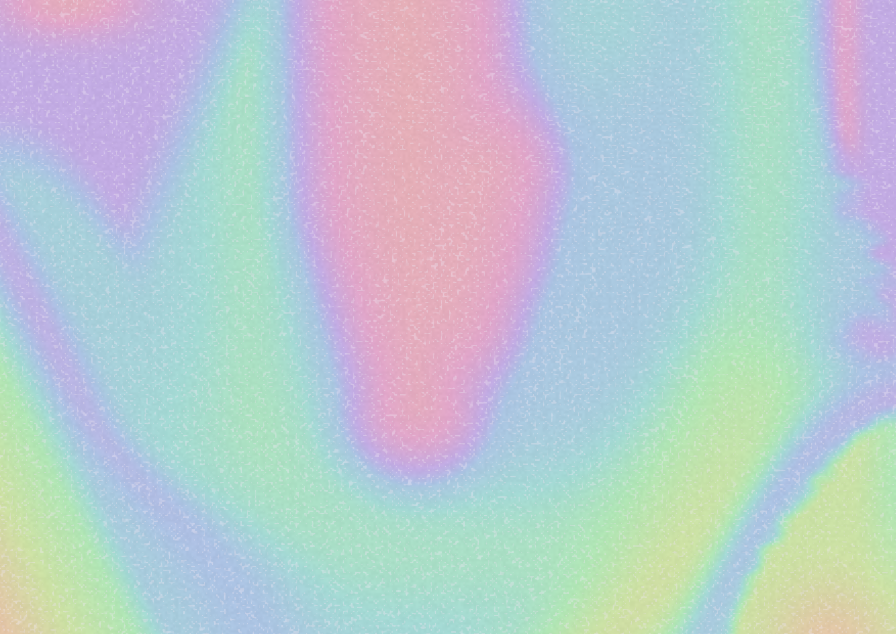
Write a WebGL 2 fragment shader that draws this background.

```glsl
#version 300 es
precision highp float;
// Grainy holographic pastel: one scalar "heat" field is shaped by a finger,
// a U-shaped crest and several curved bands, then read through a colour ramp
// from salmon over violet, blue and teal to yellow. Fine speckle lies on top.
uniform vec2 u_resolution;
out vec4 outColor;

float hash(vec2 p) {
  return fract(sin(dot(p, vec2(127.1, 311.7))) * 43758.5453);
}

float noise(vec2 p) {
  vec2 i = floor(p), f = fract(p);
  f = f * f * (3.0 - 2.0 * f);
  return mix(mix(hash(i), hash(i + vec2(1, 0)), f.x),
             mix(hash(i + vec2(0, 1)), hash(i + vec2(1, 1)), f.x), f.y);
}

float bell(float x, float width) {
  return exp(-x * x / (width * width));
}

// Distance to a capsule whose radius swells from r0 at a to r1 along b
float capsule(vec2 p, vec2 a, vec2 b, float r0, float r1) {
  vec2 ab = b - a;
  float h = clamp(dot(p - a, ab) / dot(ab, ab), 0.0, 1.0);
  return length(p - a - ab * h) - mix(r0, r1, smoothstep(0.0, 0.45, h));
}

float smoothMin(float a, float b, float k) {
  float h = max(k - abs(a - b), 0.0) / k;
  return min(a, b) - h * h * k * 0.25;
}

vec3 ramp(float t) {
  vec3 stops[8] = vec3[8](
    vec3(0.90, 0.69, 0.70), vec3(0.88, 0.65, 0.79),
    vec3(0.76, 0.67, 0.89), vec3(0.67, 0.76, 0.89),
    vec3(0.64, 0.85, 0.83), vec3(0.69, 0.90, 0.71),
    vec3(0.80, 0.88, 0.64), vec3(0.89, 0.77, 0.65));
  vec3 c = stops[0];
  for (int i = 1; i < 8; i++)
    c = mix(c, stops[i], clamp(t - float(i - 1), 0.0, 1.0));
  return c;
}

float heat(vec2 p) {
  float down = 1.0 - p.y;
  float ragged = noise(p * vec2(28.0, 45.0)) - 0.5;

  // Blue ground with a teal-green U-shaped crest
  float depth = max(0.724 - p.y, 0.0) / 0.6;
  float side = abs(p.x - 0.80 + 0.083 * depth * depth) / 0.409;
  float crest = pow(pow(side, 2.5) + pow(depth, 2.5), 0.4) - 1.0;
  float t = 3.25 + 0.35 * smoothstep(0.0, 0.3, crest) * step(p.x, 0.8)
          + 0.5 * bell(length(p - vec2(0.96, 0.98)), 0.12);
  t = mix(t, 4.45, bell(crest, 0.22));
  t += 0.35 * bell(length(p - vec2(0.31, 0.30)), 0.14);

  // Yellow-green ridge sweeping to the lower right
  float bend = max(0.466 - p.y, 0.0);
  float ridge = p.x - 1.188 + 0.98 * bend * bend;
  float low = 1.0 - smoothstep(0.05, 0.7, p.y);
  t = mix(t, 4.7 + 1.4 * low, bell(ridge, 0.09 + 0.06 * low) * smoothstep(0.0, 0.5, low));

  // Salmon finger hanging from the top, bulging to the right
  float finger = capsule(p, vec2(0.66, 0.36), vec2(0.635, 1.15), 0.10, 0.17);
  finger = smoothMin(finger, capsule(p, vec2(0.70, 0.52), vec2(0.75, 0.73), 0.12, 0.13), 0.08);
  float core = 2.0 * exp(14.0 * min(finger, 0.03));
  t = mix(core, t, smoothstep(0.0, 0.09, finger));

  // Violet upper left corner with a salmon spot
  float slant = 0.385 - p.x - 0.43 * down;
  float dip = 0.24 + 4.35 * p.x * p.x - down;
  float corner = smoothstep(-0.06, 0.07, slant) * smoothstep(-0.06, 0.08, dip);
  t = mix(t, 2.0, corner);
  t -= 1.6 * bell(length((p - vec2(0.11, 1.0)) * vec2(1.0, 2.0)), 0.11);

  // Lower left: violet band, then green and yellow towards the corner
  float slope = p.x - 0.5 * (0.494 - p.y);
  float bottom = 1.0 - smoothstep(0.05, 0.35, p.y);
  float band = bell(slope - 0.065 - 0.09 * bottom, 0.042 + 0.06 * bottom);
  t = mix(t, 2.25 + 0.8 * (1.0 - smoothstep(0.0, 0.55, p.y)), band);
  float fill = 4.0 - 28.0 * max(slope, -0.036) - 10.0 * min(slope + 0.036, 0.0);
  t = mix(t, fill, 1.0 - smoothstep(0.0, 0.045, slope));

  // Violet right edge with a pink streak and a ragged border
  float edge = p.x - 1.295 - 0.543 * down * down;
  edge += ragged * 0.05 * smoothstep(0.2, 0.35, down);
  t = mix(t, 2.0, smoothstep(-0.04, 0.03, edge));
  t -= 0.9 * bell(p.x - 1.335, 0.025) * smoothstep(0.70, 0.80, p.y);
  t -= 1.2 * bell(length((p - vec2(1.385, 0.465)) * vec2(1.0, 1.5)) + ragged * 0.03, 0.06);

  // Lower right: violet arc around a yellow mound
  float reach = max(1.414 - p.x, 0.0);
  float steep = 5.76 * pow(reach, 0.8);
  float arc = (down - 0.626 - 3.2 * pow(reach, 1.8)) / sqrt(1.0 + steep * steep);
  t = mix(t, 2.3 + 3.6 * reach, bell(arc, 0.038));
  float mound = 5.9 - 0.9 * smoothstep(1.34, 1.42, p.x) * smoothstep(0.0, 0.25, p.y)
              + 1.1 * bell(length(p - vec2(1.31, -0.02)), 0.10);
  return mix(t, mound, smoothstep(0.015, 0.06, arc + ragged * 0.025));
}

void main() {
  vec2 p = gl_FragCoord.xy / u_resolution * vec2(1.414, 1.0);
  vec3 color = ramp(heat(p));

  // Pale speckle and faint grain
  float speck = smoothstep(0.62, 0.95, noise(p * 310.0));
  color = mix(color, vec3(0.93, 0.90, 0.95), 0.38 * speck);
  color += 0.03 * (noise(p * 240.0 + 57.0) - 0.5);
  outColor = vec4(color, 1.0);
}
```
